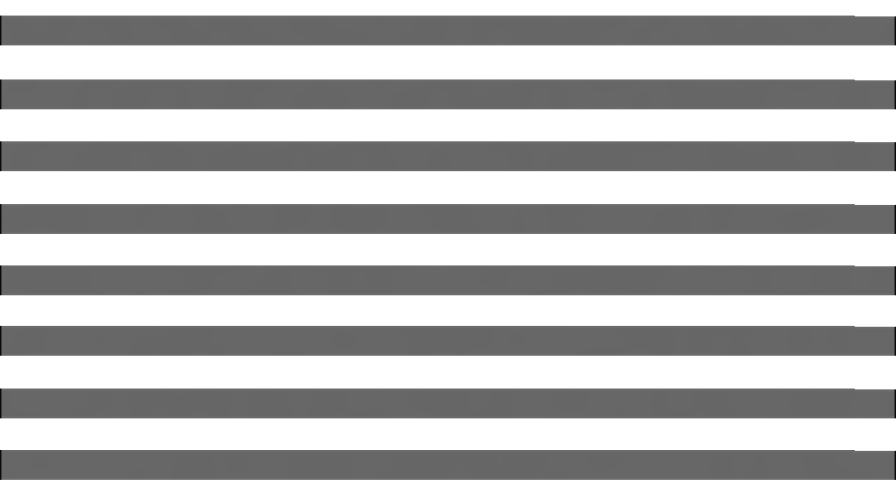
Write a Shadertoy shader that draws this pattern.

```glsl
// Eight flat grey horizontal bars on white, with slightly uneven spacing and thin dark end caps.

const float PI = 3.14159265;
const int BAR_COUNT = 8;
const float FIRST_TOP = 0.0324;    // distances are fractions of the canvas height
const float BAR_PITCH = 0.1293;
const float BAR_HEIGHT = 0.0622;
const float RIM_WIDTH = 0.0045;
const float CAP_WIDTH = 0.0030;
const float NOTCH_START = 0.954;   // fraction of the canvas width
const float NOTCH_DEPTH = 0.0018;

const vec3 PAPER = vec3(1.0);
const vec3 BAR_GREY = vec3(0.402);
const vec3 RIM_GREY = vec3(0.42);
const vec3 CAP_BLACK = vec3(0.04);

float hash(vec2 p) {
    return fract(sin(dot(p, vec2(12.9898, 78.233))) * 43758.5453);
}

float valueNoise(vec2 p) {
    vec2 cell = floor(p);
    vec2 f = fract(p);
    f = f * f * (3.0 - 2.0 * f);
    float low = mix(hash(cell), hash(cell + vec2(1.0, 0.0)), f.x);
    float high = mix(hash(cell + vec2(0.0, 1.0)), hash(cell + 1.0), f.x);
    return mix(low, high, f.y);
}

// Coverage of the positive side of a signed distance
float coverage(float dist, float pixel) {
    return clamp(dist / pixel + 0.5, 0.0, 1.0);
}

// Top edge of a bar: even pitch plus a small smooth drift
float barTop(int index) {
    float u = PI * float(index) / float(BAR_COUNT - 1);
    float drift = 0.0037 * sin(u) + 0.0017 * sin(2.0 * u) + 0.0012 * sin(5.0 * u);
    return FIRST_TOP + BAR_PITCH * float(index) + drift;
}

// Distance inside the nearest long edge of a bar; negative outside
float barInset(float y, float top, float notch) {
    return min(y - top - notch, top + BAR_HEIGHT - y);
}

vec3 barColor(vec2 p, float inset, float width, float pixel) {
    // Pale rim and very faint mottling
    vec3 color = mix(RIM_GREY, BAR_GREY, coverage(inset - RIM_WIDTH, pixel));
    color += 0.005 * (valueNoise(p * 24.0) - 0.5);

    // Dark caps at both ends
    float endDistance = min(p.x, width - p.x);
    return mix(color, CAP_BLACK, coverage(CAP_WIDTH - endDistance, pixel));
}

void mainImage(out vec4 fragColor, in vec2 fragCoord) {
    float pixel = 1.0 / iResolution.y;
    float width = iResolution.x * pixel;
    vec2 p = vec2(fragCoord.x, iResolution.y - fragCoord.y) * pixel;

    // Shallow step in the top edges near the right end
    float notch = NOTCH_DEPTH * coverage(p.x - NOTCH_START * width, pixel);

    // Closest bar has the greatest inset
    float inset = -1.0;
    for (int i = 0; i < BAR_COUNT; i++) {
        inset = max(inset, barInset(p.y, barTop(i), notch));
    }

    vec3 color = mix(PAPER, barColor(p, inset, width, pixel), coverage(inset, pixel));
    fragColor = vec4(color, 1.0);
}
```
